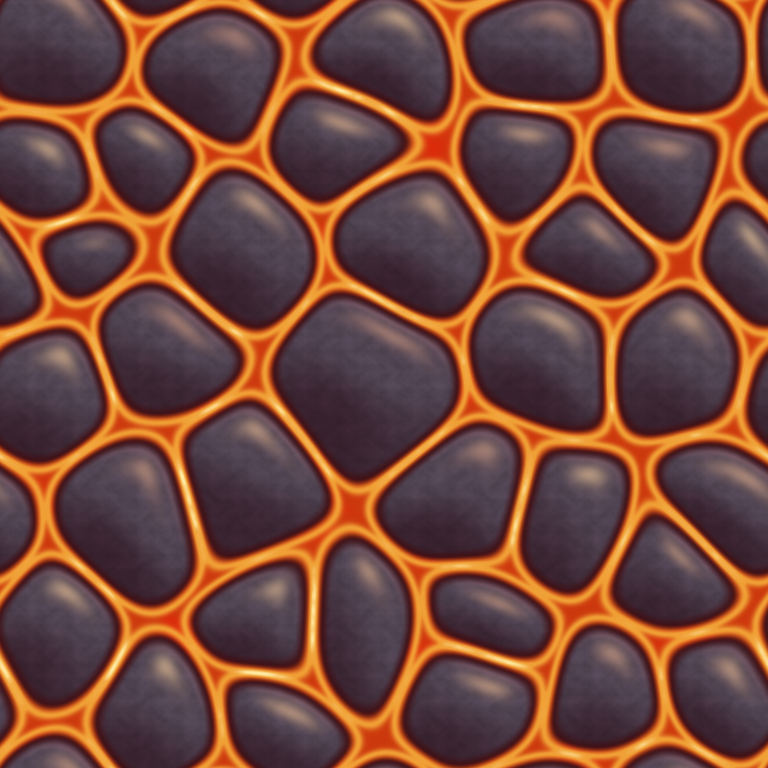
Reproduce this texture procedurally as a Shadertoy shader.

```glsl
// Dark rounded stones with soft highlights, set in a glowing web of lava; tiles seamlessly.

const float TAU = 6.2831853;
const vec2 GRID = vec2(5.0, 7.0);          // stones per tile
const vec3 LAVA = vec3(0.80, 0.22, 0.05);
const vec3 EMBER = vec3(0.90, 0.13, 0.04);
const vec3 YELLOW = vec3(0.95, 0.66, 0.22);
const vec3 PALE = vec3(1.00, 0.92, 0.64);
const vec3 RIM = vec3(0.25, 0.06, 0.08);
const vec3 SHADOW = vec3(0.22, 0.13, 0.18);
const vec3 SLATE = vec3(0.32, 0.27, 0.33);
const vec3 LILAC = vec3(0.52, 0.37, 0.42);
const vec3 SHEEN = vec3(0.72, 0.53, 0.47);

vec2 hash2(vec2 c) {
    return fract(sin(vec2(dot(c, vec2(127.1, 311.7)), dot(c, vec2(269.5, 183.3)))) * 43758.5);
}

vec2 wrapCell(vec2 cell) {
    return floor(mod(cell + 0.5, GRID));
}

// Bell curve of height one around zero
float bell(float x, float width) {
    return exp(-x * x / (width * width));
}

// Layered sines with whole frequencies, about -1 to 1
float waves(vec2 p, float freq) {
    float sum = 0.0, amp = 0.5;
    for (int i = 0; i < 4; i++) {
        float f = floor(freq);
        vec2 q = TAU * f * p;
        sum += amp * sin(q.x + 1.7 * sin(q.y + float(i))) * cos(q.y + 1.3 * sin(q.x + 2.0));
        freq *= 1.7;
        amp *= 0.6;
    }
    return sum;
}

// Stone centre in canvas units; rows are staggered
vec2 stoneSite(vec2 cell) {
    vec2 id = wrapCell(cell);
    float stagger = fract(id.y * 3.0 / GRID.y) - 0.5;
    vec2 jitter = (hash2(id + 3.0) - 0.5) * 0.78;
    return (cell + 0.5 + jitter + vec2(stagger, 0.0)) / GRID;
}

// x: rounded depth inside the stone, yz: soft outward normal
vec3 stoneField(vec2 p, vec2 cell, float rounding, float softness) {
    vec2 site = stoneSite(cell);
    vec2 normal = vec2(0.0);
    float edgeSum = 0.0, normalSum = 0.0;
    for (int j = -2; j <= 2; j++) {
        for (int i = -2; i <= 2; i++) {
            if (i == 0 && j == 0) continue;
            vec2 other = stoneSite(cell + vec2(i, j));
            vec2 dir = normalize(other - site);
            float depth = dot(0.5 * (site + other) - p, dir);
            float w = exp(-depth / softness);
            edgeSum += exp(-depth / rounding);
            normal += w * dir;
            normalSum += w;
        }
    }
    return vec3(-rounding * log(edgeSum), normal / normalSum);
}

// Cells of the nearest (xy) and second nearest (zw) stones
vec4 nearestCells(vec2 p) {
    vec2 base = floor(p * GRID);
    vec4 found = vec4(base, base);
    float first = 9.0, second = 9.0;
    for (int j = -2; j <= 2; j++) {
        for (int i = -2; i <= 2; i++) {
            vec2 cell = base + vec2(i, j);
            float d = distance(p, stoneSite(cell));
            if (d < first) {
                found = vec4(cell, found.xy);
                second = first;
                first = d;
            } else if (d < second) {
                found.zw = cell;
                second = d;
            }
        }
    }
    return found;
}

// Lit surface of one stone
vec3 stoneColor(float depth, vec2 normal, vec2 light, float mottle, float gloss) {
    float lit = dot(normal, light);
    float side = dot(normal, vec2(light.y, -light.x));
    vec3 col = mix(SHADOW, SLATE, smoothstep(-0.9, 0.3, lit)) * (1.0 + 0.12 * mottle);
    float edgeLine = bell(depth - 0.019, 0.0045) * smoothstep(0.2, 0.9, lit);
    col = mix(col, LILAC, 0.6 * edgeLine);
    float patchGlow = bell(depth - 0.036, 0.011) * smoothstep(0.1, 0.6, lit) * bell(side, 0.4);
    return mix(col, SHEEN + vec3(0.0, 0.08, 0.04) * gloss, patchGlow * (0.65 + 0.3 * gloss));
}

void mainImage(out vec4 fragColor, in vec2 fragCoord) {
    vec2 uv = fragCoord / iResolution.xy;
    vec2 p = uv + 0.006 * sin(TAU * (vec2(3.0, 4.0) * uv.yx + vec2(2.0, -1.0) * uv + vec2(0.1, 0.6)));

    vec4 cells = nearestCells(p);
    vec3 stone = stoneField(p, cells.xy, 0.015, 0.026);
    float neighbour = stoneField(p, cells.zw, 0.015, 0.026).x;
    float depth = stone.x;
    float heat = waves(uv, 3.0);

    // Lava, charred rim, then stone
    vec3 col = mix(LAVA, EMBER, smoothstep(0.0, 0.7, heat) * 0.7);
    col = mix(col, RIM, smoothstep(0.002, 0.0115, depth));
    float gloss = hash2(wrapCell(cells.xy) + 17.0).x;
    vec3 surface = stoneColor(depth, stone.yz, normalize(vec2(0.4, 0.92)), waves(uv, 17.0), gloss);
    col = mix(col, surface, smoothstep(0.008, 0.021, depth));

    // Glowing outlines, hottest where two stones meet
    float glow = bell(depth, 0.0047) + bell(neighbour, 0.0047);
    col = mix(col, YELLOW, min(glow, 1.0) * 0.92);
    float hot = smoothstep(-0.5, 0.6, waves(uv + 0.37, 6.0));
    col = mix(col, PALE, smoothstep(1.0, 2.0, glow) * (0.15 + 0.85 * hot));
    fragColor = vec4(col, 1.0);
}
```
